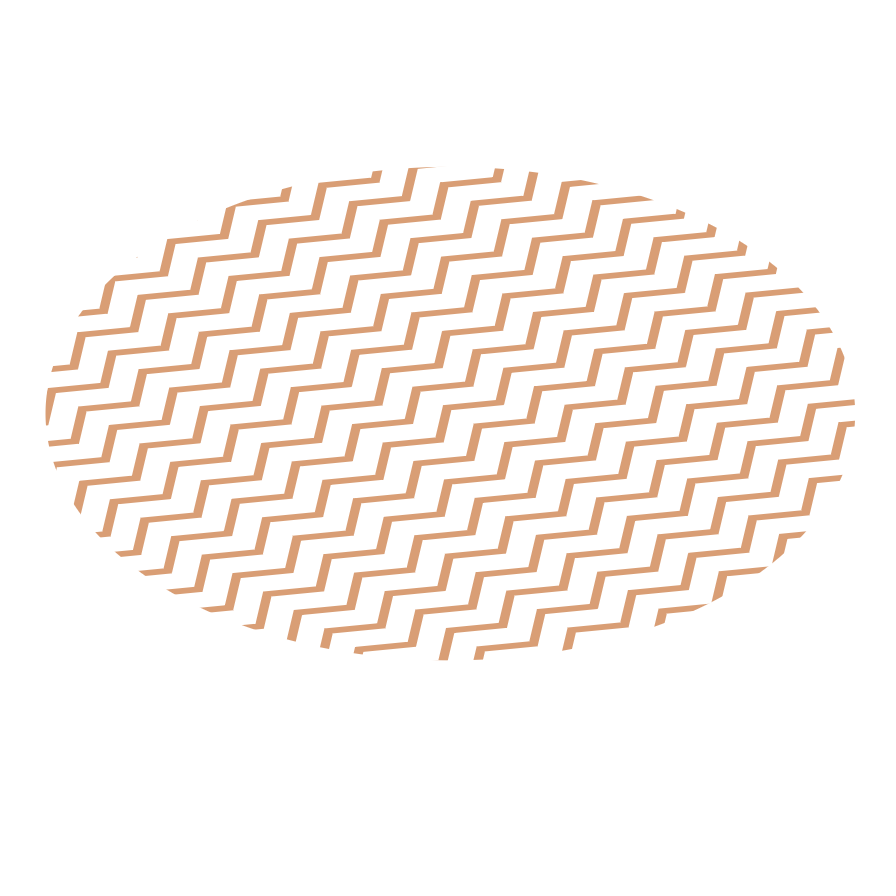
This pattern is drawn by a Shadertoy shader. Its source:

```glsl
// Stair-like zigzag stripes clipped to a wide ellipse on white.
// A skewed lattice basis turns each stripe into a plain triangle wave:
// s runs along a stripe (one step per unit), t runs across (one stripe per unit).

#define STRIPE_COLOR   vec3(0.85, 0.62, 0.46)
#define PAPER_COLOR    vec3(1.0)
#define STEP_VECTOR    vec2(0.0673, 0.0417)   // one full step along a stripe
#define STRIPE_VECTOR  vec2(0.0342, -0.0206)  // from one stripe to the next
#define CORNER_ORIGIN  vec2(0.3577, 0.6302)   // an upper-left stair corner
#define ZIGZAG_HEIGHT  0.734                  // in stripe spacings
#define STRIPE_WIDTH   0.27                   // in stripe spacings
#define ELLIPSE_CENTER vec2(0.5026, 0.5384)
#define ELLIPSE_RADII  vec2(0.4518, 0.2754)

// 0 at whole numbers, 1 halfway between them
float triangleWave(float x) {
    return 1.0 - abs(2.0 * fract(x) - 1.0);
}

// First-order signed distance to an ellipse, negative inside
float ellipseDistance(vec2 p, vec2 radii) {
    float k = length(p / radii);
    return k * (k - 1.0) / max(length(p / (radii * radii)), 1e-4);
}

// Smoothed stripe coverage
float zigzagStripes(vec2 p) {
    vec2 st = inverse(mat2(STEP_VECTOR, STRIPE_VECTOR)) * (p - CORNER_ORIGIN);
    float across = st.y - ZIGZAG_HEIGHT * triangleWave(st.x);
    float pixelSpan = length(vec2(dFdx(across), dFdy(across)));

    // Distance from the nearest stripe's center line
    float halfWidth = 0.5 * STRIPE_WIDTH;
    float offset = abs(fract(across - halfWidth + 0.5) - 0.5);
    return clamp(0.5 - (offset - halfWidth) / pixelSpan, 0.0, 1.0);
}

void mainImage(out vec4 fragColor, in vec2 fragCoord) {
    // Centered unit square on any aspect ratio
    float size = min(iResolution.x, iResolution.y);
    vec2 p = (fragCoord - 0.5 * iResolution.xy) / size + 0.5;

    float edge = ellipseDistance(p - ELLIPSE_CENTER, ELLIPSE_RADII);
    float inside = clamp(0.5 - edge * size, 0.0, 1.0);

    float ink = inside * zigzagStripes(p);
    fragColor = vec4(mix(PAPER_COLOR, STRIPE_COLOR, ink), 1.0);
}
```
